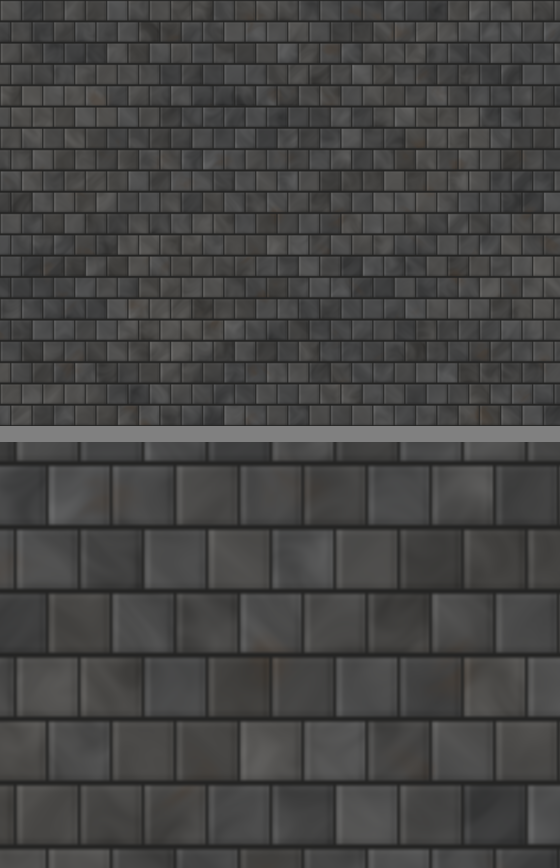
Top, the full canvas; bottom, a detail of the centre.
This texture is drawn by a Shadertoy shader. Its source:

```glsl
// Dark slate-grey square tiles in a running bond, every other row shifted half a tile.
// Each tile gets a hashed tone, cloudy layered sines and a soft rounded rim;
// cellular noise scatters faint brown stains across the wall.

const float ROWS = 20.0;               // courses over the canvas height
const float BED_WIDTH = 0.075;         // soft half width of horizontal joints, in tiles
const float HEAD_WIDTH = 0.045;        // soft half width of vertical joints, in tiles
const float RIM_OFFSET = 0.085;        // distance of the lit rim from the tile edge
const float RIM_WIDTH = 0.045;
const float TONE_SPREAD = 0.075;       // brightness range between tiles
const float CLOUD_DEPTH = 0.050;       // strength of cloudy patches within tiles
const float BROAD_DEPTH = 0.024;       // strength of wall-wide variation
const float STAIN_AMOUNT = 0.35;
const vec3 STONE_COOL = vec3(0.281, 0.283, 0.285);
const vec3 STONE_WARM = vec3(0.282, 0.277, 0.268);
const vec3 JOINT = vec3(0.140, 0.140, 0.137);
const vec3 STAIN = vec3(0.290, 0.230, 0.175);

float hash(vec2 p) {
    vec3 q = fract(vec3(p.xyx) * 0.1031);
    q += dot(q, q.yzx + 33.33);
    return fract((q.x + q.y) * q.z);
}

vec2 hash2(vec2 p) {
    return vec2(hash(p), hash(p + 57.3));
}

// Smooth cloudy field, roughly -1 to 1
float clouds(vec2 p) {
    float sum = 0.0, weight = 0.65;
    for (int i = 0; i < 3; i++) {
        p += 0.6 * sin(p.yx * 1.3 + float(i));
        sum += weight * sin(p.x) * cos(p.y);
        p = mat2(0.8, 0.6, -0.6, 0.8) * p * 1.8;
        weight *= 0.5;
    }
    return sum;
}

// Distance to the nearest scattered point
float cellular(vec2 p) {
    vec2 base = floor(p);
    float nearest = 8.0;
    for (int y = -1; y <= 1; y++)
        for (int x = -1; x <= 1; x++) {
            vec2 cell = base + vec2(x, y);
            nearest = min(nearest, length(cell + hash2(cell) - p));
        }
    return nearest;
}

// Soft line centred at RIM_OFFSET from each edge
vec2 rim(vec2 edgeDistance) {
    vec2 d = (edgeDistance - RIM_OFFSET) / RIM_WIDTH;
    return exp(-d * d);
}

void mainImage(out vec4 fragColor, in vec2 fragCoord) {
    float pixel = ROWS / iResolution.y;
    vec2 wall = fragCoord * pixel;

    // Running bond: even rows from the bottom are shifted
    float row = floor(wall.y);
    vec2 grid = wall + vec2(0.5 * (1.0 - mod(row, 2.0)), 0.0);
    vec2 id = floor(grid);
    vec2 local = grid - id;
    vec2 seed = hash2(id + 11.0);

    // Tile tone, with clouds that break at the tile edges
    float broad = clouds(wall * 0.38 + 4.0);
    float patches = clouds(local * 2.3 + seed * 40.0);
    float tone = (seed.x - 0.5) * TONE_SPREAD + BROAD_DEPTH * broad;
    tone += patches * CLOUD_DEPTH * mix(0.35, 1.4, seed.y);
    float warmth = smoothstep(0.1, 1.0, 0.6 * hash(id + 91.0) + 0.2 + 0.5 * broad);
    vec3 color = mix(STONE_COOL, STONE_WARM, warmth) + tone;

    // Sparse stains crossing the joints
    vec2 stainPos = wall * vec2(0.30, 0.42) + 0.12 * clouds(wall * 1.7);
    float stain = 1.0 - smoothstep(0.04, 0.28, cellular(stainPos));
    stain *= smoothstep(-0.1, 0.7, clouds(wall * 2.3 + 9.0));
    color = mix(color, STAIN, stain * STAIN_AMOUNT);

    // Rounded rim: lit on the left and top, dimmer toward the right and bottom
    vec2 low = local;
    vec2 high = 1.0 - local;
    vec2 rimLow = rim(low), rimHigh = rim(high);
    color += 0.050 * rimLow.x + 0.018 * rimHigh.y;
    color -= 0.022 * rimHigh.x + 0.022 * rimLow.y;

    // Joints: faint thin upright lines, heavier level lines, both fading softly
    vec2 inset = min(low, high);
    vec2 spread = vec2(HEAD_WIDTH, BED_WIDTH) + 0.4 * pixel;
    vec2 groove = 1.0 - smoothstep(vec2(0.0), spread, inset);
    color = mix(color, JOINT * 1.1, 0.85 * groove.x);
    color = mix(color, JOINT, groove.y);

    fragColor = vec4(clamp(color, 0.0, 1.0), 1.0);
}
```
